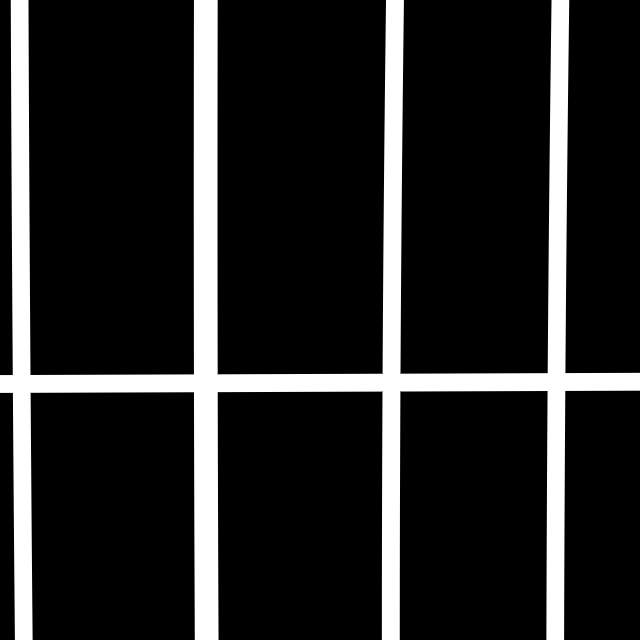
Write a three.js fragment shader that draws this pattern.

```glsl
varying vec2 vUv;

const vec3 PANE_COLOR = vec3(0.0);
const vec3 BAR_COLOR = vec3(1.0);

const int UPRIGHTS = 4;
const float RAIL_HEIGHT = 0.4;
const float RAIL_SLOPE = 0.0035;
const float RAIL_WIDTH = 0.0279;

// Coverage of a bar whose centre line lies at the given offset
float bar(float offset, float width, float pixel) {
  return clamp(0.5 + (0.5 * width - abs(offset)) / pixel, 0.0, 1.0);
}

// Centre of an upright that leans and bows away from the rail
float bentLine(float base, float lean, float bow, float rise) {
  return base + rise * (lean + bow * rise);
}

// All uprights, each with its own position, width and bend
float uprights(vec2 uv, float pixel) {
  vec4 bases = vec4(0.0339, 0.3216, 0.6117, 0.8695);
  vec4 widths = vec4(0.0277, 0.0371, 0.0280, 0.0277);
  vec4 leans = vec4(-0.0070, -0.0020, 0.0052, 0.0070);
  vec4 bows = vec4(0.0027, 0.0033, 0.0065, 0.0053);

  float rise = uv.y - RAIL_HEIGHT;
  float coverage = 0.0;
  for (int i = 0; i < UPRIGHTS; i++) {
    float center = bentLine(bases[i], leans[i], bows[i], rise);
    coverage = max(coverage, bar(uv.x - center, widths[i], pixel));
  }
  return coverage;
}

// Single crossbar with a slight slope
float rail(vec2 uv, float pixel) {
  float center = RAIL_HEIGHT + RAIL_SLOPE * uv.x;
  return bar(uv.y - center, RAIL_WIDTH, pixel);
}

void main() {
  vec2 pixel = max(fwidth(vUv), vec2(1e-5));
  float grid = max(uprights(vUv, pixel.x), rail(vUv, pixel.y));
  gl_FragColor = vec4(mix(PANE_COLOR, BAR_COLOR, grid), 1.0);
}
```
